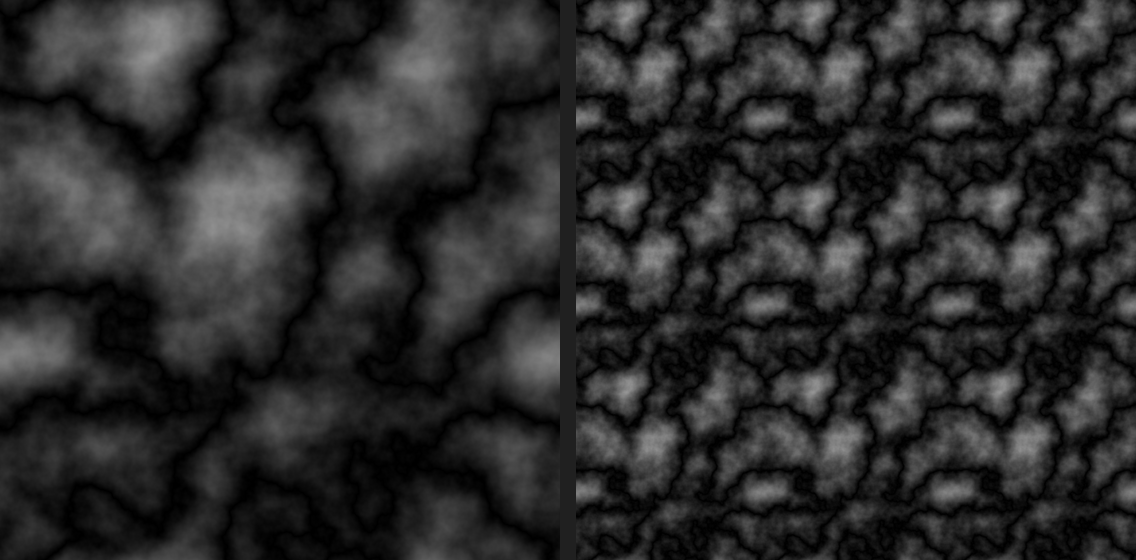
Left, the tile; right, the same tile 3 across and 3 down.
A WebGL 1 fragment shader for this texture:

```glsl
precision highp float;
// Dark smoky turbulence: soft grey clouds parted by thin, crinkled black veins.
// Signed gradient noise is summed over octaves that wrap on the canvas, and the
// absolute value of the sum folds its zero crossings into the veins.

#define BASE_CELLS 3.0    // noise cells across the canvas in the first octave
#define OCTAVES 7
#define GAIN 0.475        // amplitude ratio between octaves
#define BRIGHTNESS 0.81
#define VEIN_SOFTNESS 0.004
#define SEED 3.0

uniform vec2 u_resolution;

const float TAU = 6.2831853;

float hash(vec2 p) {
  return fract(sin(dot(p, vec2(127.1, 311.7))) * 43758.5453);
}

// Unit gradient at a lattice point, repeating every "period" cells
vec2 gradient(vec2 cell, float period, float seed) {
  float angle = TAU * hash(mod(cell, period) + seed * vec2(17.3, 9.1));
  return vec2(cos(angle), sin(angle));
}

float gradientNoise(vec2 p, float period, float seed) {
  vec2 cell = floor(p);
  vec2 f = p - cell;
  vec2 fade = f * f * f * (f * (f * 6.0 - 15.0) + 10.0);
  vec2 right = vec2(1.0, 0.0);
  vec2 up = vec2(0.0, 1.0);
  float a = dot(gradient(cell, period, seed), f);
  float b = dot(gradient(cell + right, period, seed), f - right);
  float c = dot(gradient(cell + up, period, seed), f - up);
  float d = dot(gradient(cell + 1.0, period, seed), f - 1.0);
  return mix(mix(a, b, fade.x), mix(c, d, fade.x), fade.y);
}

// Each octave is shifted so that the lattice zeros do not line up
float wrappedFbm(vec2 uv) {
  float sum = 0.0;
  float amplitude = 1.0;
  float cells = BASE_CELLS;
  for (int i = 0; i < OCTAVES; i++) {
    float octave = float(i);
    vec2 shift = vec2(0.37, 0.71) * (octave + 1.0);
    sum += amplitude * gradientNoise(uv * cells + shift, cells, SEED + octave);
    amplitude *= GAIN;
    cells *= 2.0;
  }
  return sum;
}

void main() {
  vec2 uv = gl_FragCoord.xy / u_resolution;
  float n = wrappedFbm(uv);

  // Fold with a slightly rounded crease to keep the veins smooth
  float folded = sqrt(n * n + VEIN_SOFTNESS * VEIN_SOFTNESS) - VEIN_SOFTNESS;
  gl_FragColor = vec4(vec3(folded * BRIGHTNESS), 1.0);
}
```
